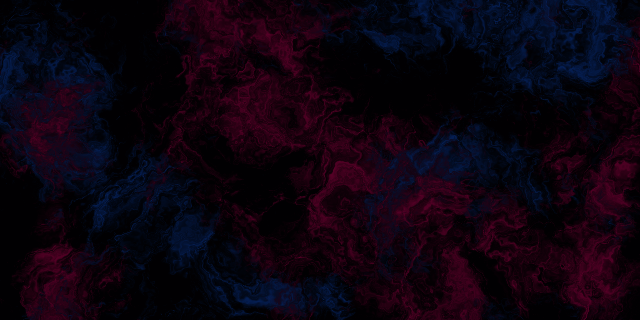
Give the GLSL for this texture, as a WebGL 2 fragment shader.

```glsl
#version 300 es
precision highp float;

#define RED_SMOKE vec3(0.222, 0.0, 0.096)
#define BLUE_SMOKE vec3(0.012, 0.082, 0.222)
#define BACKDROP vec3(0.002, 0.0, 0.006)
#define CLOUD_SCALE 3.2
#define WARP 1.5
#define WISP_SCALE 4.6
#define WISP_TEAR 0.42
#define WISP_CONTRAST 1.25
#define MASS_PULL 0.4
#define THINNING 0.19

uniform vec2 u_resolution;
out vec4 fragColor;

const mat2 OCTAVE_TURN = mat2(1.6, 1.2, -1.2, 1.6);

// Spines of the large smoke banks: start xy, end xy
const vec4 RED_SPINES[4] = vec4[4](
    vec4(0.88, 0.66, 1.50, 0.15), vec4(1.95, 0.72, 1.80, 0.15),
    vec4(0.14, 0.62, 0.24, 0.05), vec4(0.60, 0.92, 0.70, 0.85));
const vec4 BLUE_SPINES[4] = vec4[4](
    vec4(1.25, 0.97, 1.80, 0.88), vec4(1.25, 0.52, 1.62, 0.42),
    vec4(0.02, 0.92, 0.34, 0.48), vec4(0.72, 0.12, 1.00, 0.08));

float hash(vec2 p) {
    return fract(sin(dot(p, vec2(127.1, 311.7))) * 43758.5);
}

float noise(vec2 p) {
    vec2 cell = floor(p);
    vec2 f = fract(p);
    f = f * f * f * (f * (f * 6.0 - 15.0) + 10.0);
    float low = mix(hash(cell), hash(cell + vec2(1.0, 0.0)), f.x);
    float high = mix(hash(cell + vec2(0.0, 1.0)), hash(cell + 1.0), f.x);
    return mix(low, high, f.y);
}

float fbm(vec2 p) {
    float sum = 0.0;
    float total = 0.0;
    float weight = 1.0;
    for (int i = 0; i < 6; i++) {
        sum += weight * noise(p);
        total += weight;
        p = OCTAVE_TURN * p + 3.7;
        weight *= 0.57;
    }
    return sum / total;
}

// Thin bright creases that read as curling filaments
float filaments(vec2 p) {
    float sum = 0.0;
    float total = 0.0;
    float weight = 1.0;
    for (int i = 0; i < 4; i++) {
        float crease = 1.0 - abs(2.0 * noise(p) - 1.0);
        sum += weight * crease * crease;
        total += weight;
        p = OCTAVE_TURN * p + 9.1;
        weight *= 0.72;
    }
    return sum / total;
}

float bank(vec2 p, vec4 spine, float radius) {
    vec2 along = spine.zw - spine.xy;
    vec2 rel = p - spine.xy;
    float t = clamp(dot(rel, along) / dot(along, along), 0.0, 1.0);
    vec2 offset = (rel - along * t) / radius;
    return exp(-dot(offset, offset));
}

float smoke(vec2 p, float mass, float seed) {
    vec2 s = p * CLOUD_SCALE + seed;
    vec2 drift = vec2(fbm(s), fbm(s + vec2(5.2, 1.3))) - 0.5;
    s += WARP * drift;
    float body = fbm(s) - 0.5;

    // A second, finer drift curls the filaments
    vec2 curl = vec2(noise(s * 7.0), noise(s * 7.0 + 31.0)) - 0.5;
    float wisps = filaments(s * WISP_SCALE + 1.1 * curl) - 0.5;
    float field = body + MASS_PULL * mass - THINNING + WISP_TEAR * wisps;
    float cover = smoothstep(-0.1, 0.36, field);
    return cover * max(0.95 + WISP_CONTRAST * wisps, 0.2);
}

void main() {
    vec2 p = gl_FragCoord.xy / u_resolution.y;

    // Ragged offset keeps the banks from looking like capsules
    vec2 ragged = p + 0.28 * (vec2(fbm(p * 4.0 + 21.0), fbm(p * 4.0 + 47.0)) - 0.5);
    float redMass = 0.0;
    float blueMass = 0.0;
    for (int i = 0; i < 4; i++) {
        float redRadius = i == 0 ? 0.3 : 0.14;
        float blueRadius = i % 2 == 0 ? 0.21 : 0.12;
        redMass = max(redMass, bank(ragged, RED_SPINES[i], redRadius));
        blueMass = max(blueMass, bank(ragged, BLUE_SPINES[i], blueRadius));
    }

    // Each smoke partly hides the other
    float red = smoke(p, redMass, 13.0);
    float blue = smoke(p, blueMass, 71.0);
    vec3 color = BACKDROP;
    color += RED_SMOKE * red * (1.0 - 0.7 * min(blue, 1.0));
    color += BLUE_SMOKE * blue * (1.0 - 0.85 * min(red, 1.0));
    fragColor = vec4(color, 1.0);
}
```
